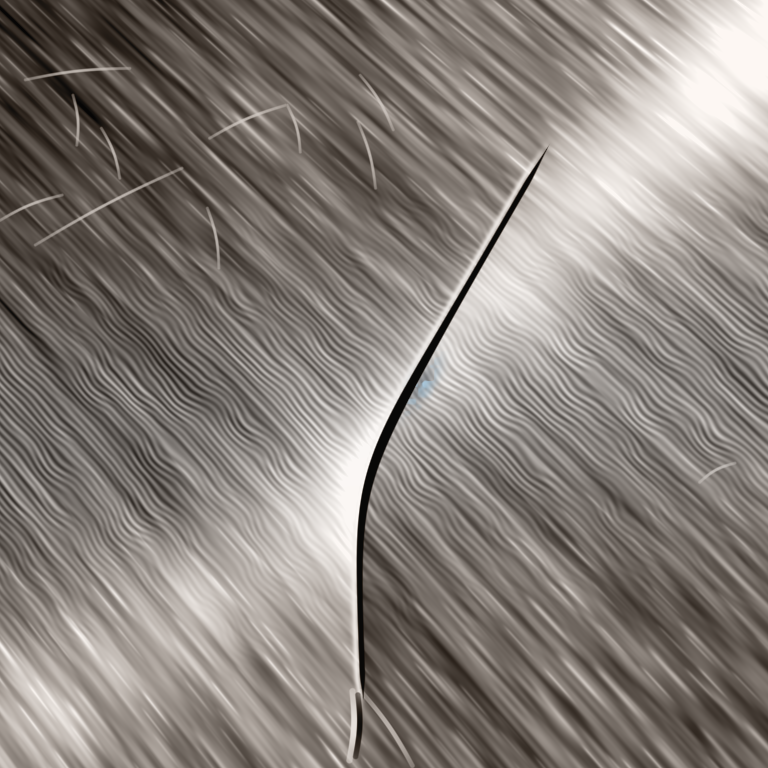
This texture is drawn by a Shadertoy shader. Its source:

```glsl
const float RIDGE_FREQ = 125.0;
const float RIDGE_CONTRAST = 0.13;
const float GRAIN_CONTRAST = 0.50;
const float STREAK_GAIN = 0.30;
const float CRACK_TOP = 0.817;
const float CRACK_BOTTOM = 0.085;
const float CRACK_BEND_Y = 0.375;
const float CRACK_BEND_SOFT = 0.045;
const float CRACK_LEAN = 0.62;
const vec3 WARM_TINT = vec3(0.034, 0.0, -0.028);
const vec3 FLECK_BLUE = vec3(0.66, 0.78, 0.86);
const int SCRATCH_COUNT = 11;
const vec4 SCRATCHES[SCRATCH_COUNT] = vec4[](
    vec4(0.033, 0.896, 0.169, 0.911), vec4(0.046, 0.681, 0.237, 0.781),
    vec4(0.273, 0.820, 0.372, 0.863), vec4(0.374, 0.863, 0.391, 0.802),
    vec4(0.000, 0.713, 0.081, 0.746), vec4(0.132, 0.833, 0.156, 0.768),
    vec4(0.270, 0.729, 0.285, 0.651), vec4(0.466, 0.841, 0.489, 0.755),
    vec4(0.095, 0.876, 0.100, 0.811), vec4(0.469, 0.902, 0.512, 0.831),
    vec4(0.911, 0.372, 0.957, 0.397));

float hash(vec2 p) {
    vec3 q = fract(vec3(p.xyx) * 0.1031);
    q += dot(q, q.yzx + 33.33);
    return fract((q.x + q.y) * q.z);
}

float noise(vec2 p) {
    vec2 i = floor(p), f = fract(p);
    f = f * f * (3.0 - 2.0 * f);
    return mix(mix(hash(i), hash(i + vec2(1, 0)), f.x),
               mix(hash(i + vec2(0, 1)), hash(i + vec2(1, 1)), f.x), f.y);
}

float bell(float x, float width) {
    x /= width;
    return exp(-x * x);
}

// Thin line that fades towards both ends
float scratch(vec2 p, vec2 a, vec2 b, float width, float px) {
    vec2 ab = b - a;
    float t = clamp(dot(p - a, ab) / dot(ab, ab), 0.0, 1.0);
    float bow = 0.004 * sin(t * 3.14159);
    float d = length(p - a - ab * t - normalize(vec2(-ab.y, ab.x)) * bow);
    return (1.0 - smoothstep(width - px, width + px, d)) * (0.5 + 0.5 * sin(t * 3.14159));
}

// Signed distance from the crack, negative on its left
float crackDistance(vec2 p) {
    float t = (p.y - CRACK_BEND_Y) / CRACK_BEND_SOFT;
    float x = 0.467 - 0.04 * (p.y - 0.193)
            + CRACK_LEAN * CRACK_BEND_SOFT * log(1.0 + exp(t));
    float slope = CRACK_LEAN / (1.0 + exp(-t)) - 0.04;
    return (p.x - x) / sqrt(1.0 + slope * slope);
}

// Staggered short streaks lying along the brushing direction
float streaks(vec2 g) {
    float column = floor(g.x);
    g.y += 17.0 * hash(vec2(column, 3.0));
    vec2 id = vec2(column, floor(g.y)), f = fract(g);
    float across = bell(f.x - 0.3 - 0.4 * hash(id + 7.0), 0.14);
    float ends = smoothstep(0.0, 0.25, f.y) * smoothstep(1.0, 0.5, f.y);
    return across * ends * smoothstep(0.5, 1.0, hash(id + 50.0));
}

// Soft reflected light on the two plates
float plateLight(vec2 p, float d) {
    float left = 0.41 + 0.27 * bell(p.y - 0.03 - 0.7 * p.x, 0.13);
    left += 0.14 * exp(min(d, 0.0) / 0.13);
    left += 0.38 * exp(min(d, 0.0) / 0.04) * bell(p.y - 0.38, 0.17);
    left -= 0.22 * (1.0 - smoothstep(0.0, 0.65, length(p - vec2(0, 1))));

    float band = p.y - 0.56 - 0.9 * (p.x - 0.57);
    float right = 0.50 - 0.14 * smoothstep(0.5, 0.05, p.y);
    right += 0.34 * bell(band, band > 0.0 ? 0.12 : 0.14);
    right += 0.18 * bell(length(p - vec2(1.0, 0.97)), 0.22);
    right -= 0.14 * exp(-max(d, 0.0) / 0.03) * smoothstep(0.5, 0.4, p.y);

    float blend = 0.004 + 0.1 * smoothstep(0.78, 0.95, p.y) + 0.05 * smoothstep(0.12, 0.04, p.y);
    return mix(left, right, smoothstep(-blend, blend, d));
}

void mainImage(out vec4 fragColor, in vec2 fragCoord) {
    vec2 p = fragCoord / iResolution.xy;
    float px = 1.0 / iResolution.y;
    float d = crackDistance(p);
    float light = plateLight(p, d);

    // Brushed grain, finest and waviest across the middle
    float across = 0.76 * p.x + 0.55 * p.y + 0.12 * p.y * p.y - 0.08 * p.x * p.x;
    float along = 0.66 * p.x - 0.75 * p.y;
    float middle = bell(p.y - 0.47 - 0.08 * (p.x - 0.5), 0.19);
    float wave = noise(vec2(across * 28.0, along * 24.0));
    float ridge = sin(6.28318 * (across * RIDGE_FREQ + 1.6 * wave));
    float grain = 0.55 * noise(vec2(across * 110.0, along * 7.0 + 20.0))
                + 0.45 * noise(vec2(across * 210.0, along * 16.0 + 50.0)) - 0.5;
    float detail = RIDGE_CONTRAST * ridge * middle * (0.5 + wave)
                 + GRAIN_CONTRAST * grain * (1.0 - 0.35 * middle);
    detail += 0.10 * (noise(vec2(across * 34.0, along * 4.0 + 9.0)) - 0.5);
    float marks = streaks(vec2(across * 48.0, along * 8.0))
                + 0.7 * streaks(vec2(across * 85.0 + 31.0, along * 13.0));
    detail += STREAK_GAIN * marks * (1.0 - 0.8 * middle);
    float v = light + detail * (1.0 - 0.6 * smoothstep(0.55, 0.9, light));

    // Stray scratches
    float lines = 0.0;
    for (int i = 0; i < SCRATCH_COUNT; i++)
        lines = max(lines, scratch(p, SCRATCHES[i].xy, SCRATCHES[i].zw, 0.0018, px));
    lines = max(lines, scratch(p, vec2(0.470, 0.1), vec2(0.537, 0.003), 0.003, px));
    v = mix(v, 0.8, 0.8 * lines);

    // Bright lip and black opening of the crack
    float span = smoothstep(CRACK_BOTTOM, CRACK_BOTTOM + 0.04, p.y)
               * smoothstep(CRACK_TOP, CRACK_TOP - 0.06, p.y);
    float halfWidth = (0.0035 + 0.003 * bell(p.y - 0.44, 0.13)) * span;
    float lip = bell(d + halfWidth + 0.002, 0.0042) * smoothstep(0.07, 0.1, p.y)
              * smoothstep(CRACK_TOP + 0.01, CRACK_TOP - 0.05, p.y);
    float opening = smoothstep(px, -px, abs(d - 0.002) - halfWidth) * smoothstep(0.0, 0.1, span);
    v = mix(v, 0.93, 0.85 * lip);
    v = mix(v, 0.03, opening);

    // Short split below the main crack
    v = mix(v, 0.88, scratch(p, vec2(0.459, 0.1), vec2(0.455, 0.01), 0.004, px));
    v = mix(v, 0.05, scratch(p, vec2(0.466, 0.095), vec2(0.463, 0.015), 0.0035, px));

    v = clamp(v, 0.02, 0.97);
    float tint = smoothstep(0.0, 0.15, v) * (1.0 - 0.4 * smoothstep(0.6, 1.0, v));
    vec3 color = v + WARM_TINT * tint * (1.0 - 0.45 * middle);

    // Cool flecks beside the opening
    vec2 q = p - vec2(0.549, 0.499);
    float patchMask = bell(dot(q, vec2(0.5, 0.866)), 0.032) * bell(dot(q, vec2(0.866, -0.5)), 0.012);
    float fleck = smoothstep(0.4, 0.65, noise(p * 130.0)) * patchMask * (1.0 - opening);
    color = mix(color, vec3(0.2, 0.24, 0.28), 0.5 * patchMask * (1.0 - opening));
    color = mix(color, FLECK_BLUE, fleck);

    fragColor = vec4(clamp(color, 0.0, 1.0), 1.0);
}
```
